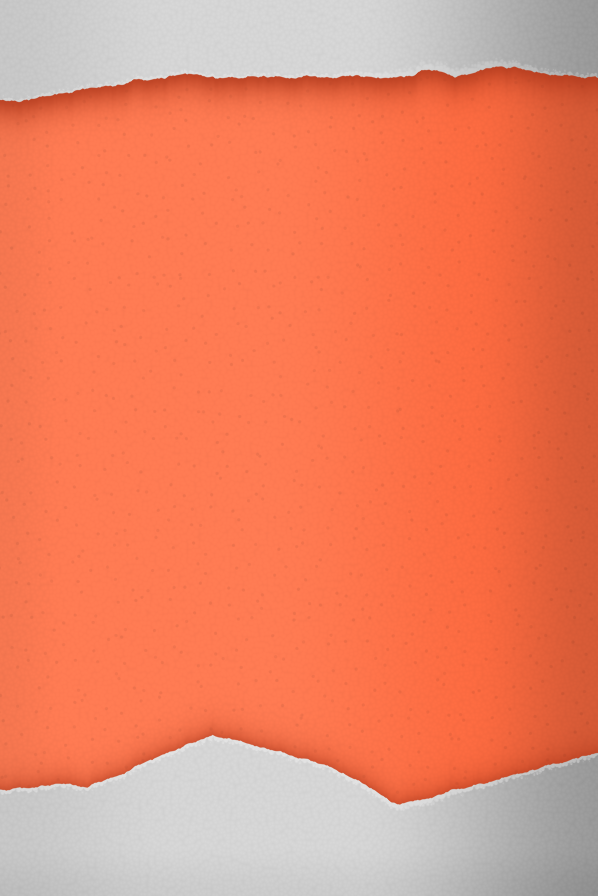
Reproduce this background procedurally as a Shadertoy shader.

```glsl
#define LIGHT_ORANGE vec3(1.0, 0.482, 0.325)
#define DEEP_ORANGE vec3(0.985, 0.415, 0.25)
#define SHADOW_ORANGE vec3(0.70, 0.23, 0.115)
#define PAPER_GREY vec3(0.81)
#define FIBRE_WHITE vec3(0.90)
#define TOP_SHADOW 0.021
#define BOTTOM_SHADOW 0.013
#define ROUGHNESS 0.0013
#define GRAIN_SCALE 150.0
#define GRAIN_AMOUNT 0.035
#define FLECK_SCALE 30.0

float ramp(float a, float b, float x) {
    return clamp((x - a) / (b - a), 0.0, 1.0);
}

float bump(float x, float center, float width) {
    float t = (x - center) / width;
    return exp(-t * t);
}

vec2 hash2(vec2 p) {
    vec3 q = fract(p.xyx * vec3(0.1031, 0.1030, 0.0973));
    q += dot(q, q.yzx + 33.33);
    return fract((q.xx + q.yz) * q.zy);
}

// Distance to the nearest scattered cell point
float cellular(vec2 p) {
    vec2 cell = floor(p), f = fract(p);
    float nearest = 2.0;
    for (int j = -1; j <= 1; j++) {
        for (int i = -1; i <= 1; i++) {
            vec2 o = vec2(i, j);
            nearest = min(nearest, length(o + hash2(cell + o) - f));
        }
    }
    return nearest;
}

// Layered sines for the ragged tear
float ragged(float x, float phase) {
    float sum = 0.0, amplitude = 1.0, frequency = 62.0;
    for (int i = 0; i < 5; i++) {
        sum += amplitude * sin(x * frequency + phase + 2.0 * sin(x * frequency * 0.37 + phase));
        amplitude *= 0.68;
        frequency *= 1.83;
        phase += 1.7;
    }
    return sum * ROUGHNESS;
}

float topTear(float x) {
    float h = 0.888 + 0.026 * smoothstep(0.0, 0.31, x);
    h += 0.003 * bump(x, 0.315, 0.03) + 0.009 * bump(x, 0.72, 0.03);
    h += 0.012 * bump(x, 0.845, 0.055) - 0.004 * bump(x, 0.757, 0.012);
    return h + 0.8 * ragged(x, 0.6);
}

float bottomTear(float x) {
    float h = 0.1185 + 0.0075 * ramp(0.0, 0.117, x) - 0.005 * ramp(0.117, 0.146, x);
    h += 0.059 * ramp(0.146, 0.355, x) - 0.033 * ramp(0.355, 0.547, x);
    h += 0.0585 * ramp(0.668, 1.0, x) - 0.0455 * ramp(0.547, 0.668, x);
    return h + 0.7 * ragged(x, 3.1);
}

// Pale torn fibres just inside a sheet's edge
float fibres(float depth, float width, float mottle) {
    return (1.0 - smoothstep(0.3 * width, width, depth + (mottle - 0.45) * 0.006));
}

void mainImage(out vec4 fragColor, in vec2 fragCoord) {
    vec2 uv = fragCoord / iResolution.xy;
    vec2 p = uv * vec2(1.0, iResolution.y / iResolution.x);
    float aa = 0.8 / iResolution.y;
    float mottle = cellular(p * GRAIN_SCALE);
    float grain = (0.45 - mottle) * GRAIN_AMOUNT;

    // Signed distances, positive on the orange sheet
    float belowTop = topTear(uv.x) - uv.y;
    float aboveBottom = uv.y - bottomTear(uv.x);

    // Orange sheet with a soft fall-off to the sides
    vec3 orange = mix(LIGHT_ORANGE, DEEP_ORANGE, smoothstep(0.42, 0.85, uv.x));
    orange *= 1.0 - 0.15 * smoothstep(0.78, 1.0, uv.x);
    orange *= 1.0 - 0.04 * (1.0 - smoothstep(0.0, 0.12, uv.x));
    float fleck = 1.0 - smoothstep(0.04, 0.12, cellular(p * FLECK_SCALE));
    orange *= 1.0 + grain - 0.06 * fleck;

    // Shadows cast by both torn sheets
    float shade = 0.85 * exp(-pow(max(belowTop, 0.0) / TOP_SHADOW, 1.4));
    shade = max(shade, 0.65 * exp(-max(aboveBottom, 0.0) / BOTTOM_SHADOW));
    vec3 color = mix(orange, SHADOW_ORANGE, shade);

    // Grey sheets, dimmer toward the corners
    float dim = 0.30 * smoothstep(0.58, 1.05, uv.x) + 0.07 * (1.0 - smoothstep(0.0, 0.3, uv.x));
    dim += 0.05 * (1.0 - smoothstep(0.0, 0.06, uv.y));
    vec3 paper = PAPER_GREY * (1.03 - dim + grain);

    // Fibre rims along the tears
    float topWidth = 0.004 + 0.008 * bump(uv.x, 0.75, 0.13);
    float bottomWidth = 0.006 + 0.003 * bump(uv.x, 0.7, 0.08);
    float topRim = fibres(-belowTop, topWidth, mottle);
    float bottomRim = fibres(-aboveBottom, bottomWidth, mottle);
    float rim = uv.y > 0.5 ? 0.5 * topRim : 0.8 * bottomRim;
    paper = mix(paper, FIBRE_WHITE * (1.0 - 0.5 * dim), rim);

    float cover = 1.0 - smoothstep(-aa, aa, min(belowTop, aboveBottom));
    fragColor = vec4(mix(color, paper, cover), 1.0);
}
```
